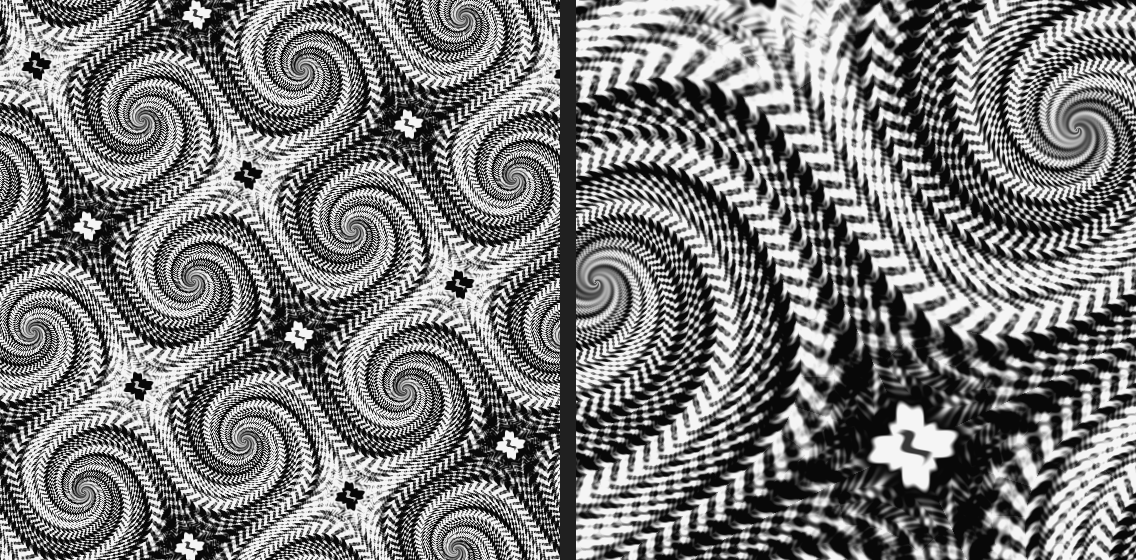
Left: the whole. Right: its middle third, enlarged.
Give the GLSL for this pattern, as a three.js fragment shader.

```glsl
varying vec2 vUv;

const float PI = 3.14159265;

float hash(vec2 p) {
  vec3 q = fract(p.xyx * vec3(0.1031, 0.1030, 0.0973));
  q += dot(q, q.yzx + 33.33);
  return fract((q.x + q.y) * q.z);
}

// Complex logarithm of tan(PI * z / 2)
vec2 logTan(vec2 z) {
  float grow = exp(PI * z.y);
  float ch = 0.5 * (grow + 1.0 / grow);
  float sh = 0.5 * (grow - 1.0 / grow);
  float c = cos(PI * z.x);
  return vec2(0.5 * log((ch - c + 1e-6) / (ch + c + 1e-6)), atan(sh, sin(PI * z.x)));
}

// Log of a function with zeros and poles alternating on a square lattice
vec2 swirlField(vec2 z) {
  float row = floor(z.y + 0.5);
  vec2 w = vec2(0.0);
  for (int i = -2; i <= 2; i++) {
    float n = row + float(i);
    w += (1.0 - 2.0 * mod(n, 2.0)) * logTan(z - vec2(0.0, n));
  }
  return w;
}

// Herringbone stitches; the cell ids wrap every half turn
float stitches(vec2 grid) {
  vec2 id = mod(floor(grid), vec2(8.0, 28.0));
  float slant = abs(fract(grid.x * 0.5) - 0.5);
  float bars = cos(2.0 * PI * (grid.y + 1.4 * slant));
  float crossing = cos(2.0 * PI * (grid.y - 2.0 * grid.x));
  float weave = mix(bars, crossing, 0.15 + 0.5 * hash(vec2(id.x, 7.0)));
  return clamp(1.5 * weave, -1.0, 1.0) + 0.35 * cos(2.0 * PI * grid.x) + 0.4 * (hash(id + 3.0) - 0.5);
}

// Thin zigzag thread running over the stitches
float thread(vec2 grid) {
  float zigzag = abs(fract(grid.x) - 0.5);
  return cos(2.0 * PI * (2.0 * grid.y + 2.0 * zigzag)) * cos(2.0 * PI * (grid.x + grid.y));
}

void main() {
  // Tilted lattice with a swirl at every integer point
  vec2 d = vUv - vec2(0.254, 0.785);
  vec2 axis = vec2(0.2865, 0.0911);
  vec2 z = vec2(dot(d, axis), dot(d, vec2(-axis.y, axis.x))) / dot(axis, axis);
  vec2 local = z - floor(z + 0.5);
  float r = length(local) + 1e-4;
  vec2 gap = fract(z) - 0.5;
  float corner = 1.0 - smoothstep(0.08, 0.26, length(gap));

  // Coordinates across and along the arms, which wind less towards the centre
  vec2 w = swirlField(z);
  float across = w.y + 3.6 * w.x / (1.0 + 0.12 * abs(w.x));
  float along = w.y - 0.31 * w.x;

  // Broad arms on one side of each swirl, narrow ones on the other
  float turn = atan(local.y, local.x) + 3.2 * log(r / 0.33);
  float inside = 1.0 - smoothstep(0.4, 0.52, r);
  float broad = mix(1.0, 0.5 + 0.5 * cos(turn - 2.83), inside);
  float tone = mix(-sin(4.0 * across), -sin(2.0 * across), broad);
  tone *= mix(0.4, 0.68, smoothstep(0.05, 0.25, r));
  float ridges = -sin(8.0 * across) * smoothstep(0.01, 0.07, r) * (1.0 - 0.6 * corner);

  // Stitching fades where it gets too fine and splits near the gaps
  vec2 grid = vec2(16.0 * across, 56.0 * along) / (2.0 * PI);
  float ink = tone + 0.5 * ridges;
  ink += 0.9 * smoothstep(0.03, 0.14, r) * (1.0 - 0.6 * corner) * stitches(grid);
  ink += 0.5 * smoothstep(0.15, 0.35, r) * thread(grid);
  ink += 0.8 * corner * thread(2.0 * grid);
  float shade = smoothstep(-1.1, 1.1, ink);

  // Small pinwheels in the gaps, of alternating colour
  float petal = atan(gap.y, gap.x);
  float edge = length(gap) - 0.07 - 0.016 * cos(4.0 * petal + 0.6) - 0.007 * cos(12.0 * petal);
  float light = 1.0 - mod(floor(z.x) + floor(z.y), 2.0);
  float slit = 1.0 - smoothstep(0.006, 0.016, abs(gap.x + 0.5 * gap.y + 0.012 * cos(120.0 * gap.y)));
  slit *= 1.0 - smoothstep(0.03, 0.045, length(gap));
  float blossom = mix(light, 1.0 - light, 0.8 * slit);
  shade = mix(1.0 - light, shade, smoothstep(0.0, 0.04, edge));
  shade = mix(blossom, shade, smoothstep(-0.007, 0.007, edge));

  gl_FragColor = vec4(vec3(mix(0.03, 0.96, shade)), 1.0);
}
```
